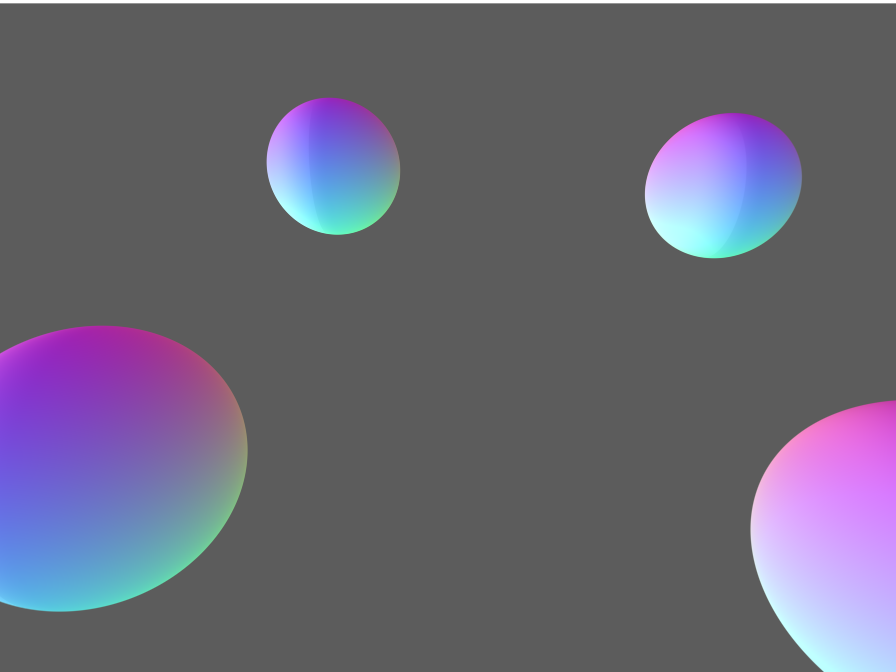
Give the GLSL for this background, as a WebGL 1 fragment shader.

```glsl
precision highp float;

uniform vec2 u_resolution;

const float FOCAL_LENGTH = 0.8;
const vec3 BACKDROP = vec3(0.36);
const vec3 TOP_LINE = vec3(1.0);

// Iridescent tint from the surface direction, with a pale glow from the left
vec3 surfaceColor(vec3 normal) {
    vec3 tint = vec3(0.54, 0.57, 0.70)
              + normal.x * vec3(0.0, 0.0, -0.20)
              + normal.y * vec3(0.15, -0.40, -0.08)
              + normal.z * vec3(0.13, 0.16, -0.20);
    float glow = smoothstep(-0.1, 0.7, -normal.x);
    float sheenEdge = smoothstep(0.14, 0.16, -normal.x);
    float sheen = sheenEdge * smoothstep(0.8, 0.1, normal.y);
    tint += glow * vec3(0.28, 0.20, 0.10) + sheen * 0.03;
    return clamp(tint, 0.0, 1.0);
}

// Normal where the ray meets a sphere, or at its rim when it passes by
vec3 sphereNormal(vec3 ray, vec3 center, float radius) {
    float along = dot(ray, center);
    float depth = sqrt(max(radius * radius - 1.0 + along * along, 0.0));
    return normalize(ray * (along - depth) - center);
}

// Sphere at unit distance, aimed through a point on the view plane
vec3 paintSphere(vec3 base, vec3 ray, vec2 aim, float radius, float blur) {
    vec3 center = normalize(vec3(aim, FOCAL_LENGTH));
    float rimDistance = length(cross(ray, center)) - radius;
    float coverage = 1.0 - smoothstep(-blur, blur, rimDistance);
    vec3 normal = sphereNormal(ray, center, radius);
    return mix(base, surfaceColor(normal), coverage);
}

void main() {
    vec2 point = (gl_FragCoord.xy - 0.5 * u_resolution) / u_resolution.y;
    vec3 ray = normalize(vec3(point, FOCAL_LENGTH));
    float blur = 0.7 / u_resolution.y;

    // Two small spheres above, two large ones below
    vec3 color = BACKDROP;
    color = paintSphere(color, ray, vec2(-0.168, 0.249), 0.113, blur);
    color = paintSphere(color, ray, vec2(0.403, 0.220), 0.112, blur);
    color = paintSphere(color, ray, vec2(-0.512, -0.185), 0.207, blur);
    color = paintSphere(color, ray, vec2(0.717, -0.329), 0.207, blur);

    // Thin bright line along the top
    float topLine = smoothstep(0.495 - blur, 0.495 + blur, point.y);
    color = mix(color, TOP_LINE, topLine);

    gl_FragColor = vec4(color, 1.0);
}
```
